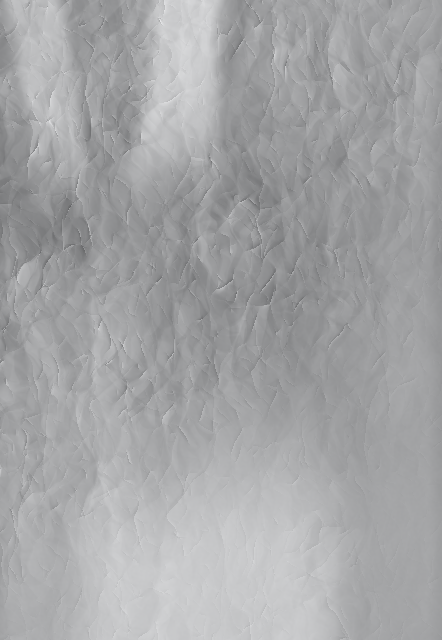
Reproduce this texture procedurally as a Shadertoy shader.

```glsl
// Crumpled grey paper under soft window light.
// Stretched Voronoi facets give tilted planes and broken creases, ridged
// gradient noise gives fine folds, and broad gradients give the lighting.

vec2 hash2(vec2 p) {
    vec3 q = fract(p.xyx * vec3(0.1031, 0.1030, 0.0973));
    q += dot(q, q.yzx + 33.33);
    return fract((q.xx + q.yz) * q.zy);
}

float cornerSlope(vec2 cell, vec2 corner, vec2 f) {
    return dot(2.0 * hash2(cell + corner) - 1.0, f - corner);
}

// Gradient noise, about -0.7 to 0.7
float noise(vec2 p) {
    vec2 cell = floor(p), f = fract(p);
    vec2 s = f * f * f * (f * (f * 6.0 - 15.0) + 10.0);
    float low = mix(cornerSlope(cell, vec2(0, 0), f), cornerSlope(cell, vec2(1, 0), f), s.x);
    float high = mix(cornerSlope(cell, vec2(0, 1), f), cornerSlope(cell, vec2(1, 1), f), s.x);
    return mix(low, high, s.y);
}

vec2 noise2(vec2 p) {
    return vec2(noise(p), noise(p + 41.7));
}

vec2 rotate(vec2 p, float angle) {
    float c = cos(angle), s = sin(angle);
    return vec2(c * p.x - s * p.y, s * p.x + c * p.y);
}

// Soft-edged interval from a to b
float band(float x, float a, float b, float blur) {
    return smoothstep(a - blur, a + blur, x) * (1.0 - smoothstep(b - blur, b + blur, x));
}

float blob(vec2 p, vec2 center, vec2 radius) {
    vec2 d = (p - center) / radius;
    return exp(-dot(d, d));
}

// x: shade of the facet plane, y: signed shade of the crease beside it
vec2 facets(vec2 q, float angle, vec2 scale, vec2 light) {
    vec2 p = rotate(q, angle) * scale + scale.yx;
    vec2 base = floor(p), near = vec2(0), next = vec2(0);
    vec2 nearId = base, nextId = base;
    float d1 = 9.0, d2 = 9.0, width = 0.0021 * scale.x;
    for (int j = -1; j <= 1; j++)
    for (int i = -1; i <= 1; i++) {
        vec2 id = base + vec2(i, j);
        vec2 offset = id + hash2(id) - p;
        float d = dot(offset, offset);
        if (d < d1) {
            d2 = d1; next = near; nextId = nearId;
            d1 = d; near = offset; nearId = id;
        } else if (d < d2) {
            d2 = d; next = offset; nextId = id;
        }
    }
    vec2 across = normalize(next - near + 1e-5);
    float edge = dot(0.5 * (near + next), across);
    float tilt = hash2(nearId + 71.3).x - 0.5;
    float plane = (tilt - 0.7 * dot(near, light)) * smoothstep(0.0, 1.3 * width, edge);
    float strength = hash2(nearId + nextId + 13.7).y;
    float broken = smoothstep(-0.05, 0.3, noise(p * 1.3 + 5.0));
    return vec2(plane, dot(across, light) * strength * broken * exp(-edge / width));
}

// Slope of ridged noise along the light, with one sharp ridge per fold
float folds(vec2 q, float angle, vec2 scale, vec2 light) {
    float stepSize = 0.0025;
    vec2 a = rotate(q, angle) * scale + scale.yx;
    vec2 b = rotate(q + stepSize * light, angle) * scale + scale.yx;
    return (abs(noise(b)) - abs(noise(a))) / (stepSize * scale.x);
}

// Broad light and shadow, with uv running from 0 to 1
float illumination(vec2 uv, vec2 wobble) {
    float x = uv.x + 0.07 * wobble.x, y = uv.y + 0.10 * wobble.y;
    float tone = 0.600;
    float low = 1.0 - smoothstep(0.10, 0.46, y);
    tone += 0.185 * low * mix(0.40, 1.0, band(x, 0.17, 0.765, 0.08));
    tone -= 0.025 * low * smoothstep(0.755, 0.775, uv.x);
    float slant = x - 0.18 * (y - 0.85);
    tone += 0.205 * smoothstep(0.66, 0.88, y) * band(slant, 0.31, 0.485, 0.03);
    tone += 0.13 * smoothstep(0.64, 0.82, y) * band(x + 0.2 * (y - 0.8), 0.05, 0.17, 0.025);
    tone += 0.06 * smoothstep(0.72, 1.0, y) * smoothstep(0.5, 0.8, x);
    tone += 0.06 * blob(uv, vec2(0.18, 0.40), vec2(0.12, 0.17));
    tone += 0.04 * blob(uv, vec2(0.93, 0.42), vec2(0.10, 0.20));
    tone -= 0.055 * blob(uv, vec2(0.05, 0.67), vec2(0.22, 0.10));
    tone -= 0.030 * blob(uv, vec2(0.60, 0.58), vec2(0.26, 0.16));
    return tone - 0.04 * band(uv.x, -0.1, 0.012, 0.02) - 0.03 * smoothstep(0.96, 1.0, uv.x);
}

void mainImage(out vec4 fragColor, in vec2 fragCoord) {
    vec2 uv = fragCoord / iResolution.xy;
    vec2 p = fragCoord / iResolution.y;
    vec2 light = normalize(vec2(-0.9, 0.45));

    // Bend the folds at two sizes so that no edge runs perfectly straight
    vec2 q = p + 0.035 * noise2(p * 8.0) + 0.009 * noise2(p * 34.0);

    // Wrinkles gather on the left and in the middle, and fade toward the base
    float wrinkled = mix(0.30, 1.0, smoothstep(0.15, 0.55, uv.y + 0.45 * (0.4 - uv.x)));
    wrinkled *= 1.0 - 0.5 * blob(uv, vec2(0.42, 0.93), vec2(0.16, 0.15));
    wrinkled *= 1.0 - 0.45 * smoothstep(0.75, 1.0, uv.x);
    wrinkled *= 1.0 + 0.8 * noise(p * 7.0);

    vec2 broad = facets(q, 0.12, vec2(13.0, 4.0), light);
    vec2 medium = facets(q, -0.28, vec2(27.0, 11.0), light);
    vec2 small = facets(q, 0.35, vec2(45.0, 20.0), light);
    vec2 fine = facets(q, -0.75, vec2(60.0, 34.0), light);
    float relief = 0.040 * broad.x + 0.048 * medium.x + 0.040 * small.x + 0.026 * fine.x;
    relief += 0.11 * broad.y + 0.17 * medium.y + 0.17 * small.y + 0.13 * fine.y;

    float ridges = folds(q, -0.30, vec2(14.0, 6.0), light);
    ridges += folds(q, 0.25, vec2(25.0, 11.0), light);
    ridges += folds(q, -0.55, vec2(42.0, 20.0), light);
    relief += 0.020 * ridges;

    float tone = illumination(uv, noise2(p * 3.0)) + wrinkled * relief;
    tone += 0.008 * noise(p * 190.0);
    vec3 paperTint = vec3(-0.004, -0.001, 0.005);
    fragColor = vec4(clamp(vec3(tone) + paperTint, 0.0, 1.0), 1.0);
}
```
